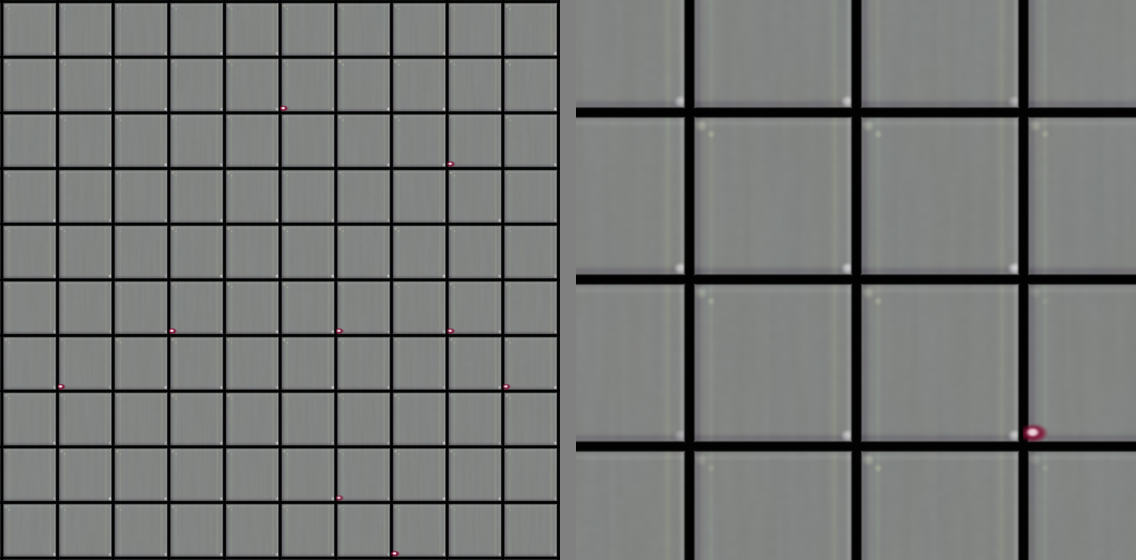
Left, the full canvas; right, a detail of the centre.
Write a Shadertoy shader that draws this pattern.

```glsl
// Ten by ten grid of grey tiles with black joints, faint streaks and a few crimson corner specks.

float hash(vec2 p) {
    vec3 q = fract(vec3(p.xyx) * 0.1031);
    q += dot(q, q.yzx + 33.33);
    return fract((q.x + q.y) * q.z);
}

// Smooth value noise
float noise(vec2 p) {
    vec2 i = floor(p), f = fract(p);
    f = f * f * (3.0 - 2.0 * f);
    return mix(mix(hash(i), hash(i + vec2(1, 0)), f.x),
               mix(hash(i + vec2(0, 1)), hash(i + vec2(1, 1)), f.x), f.y);
}

// Soft bump of a given width, peaking at zero
float bump(float d, float width) {
    return exp(-d * d / (width * width));
}

// Soft-edged ellipse
float spot(vec2 p, vec2 radius, float blur) {
    float d = (length(p / radius) - 1.0) * min(radius.x, radius.y);
    return 1.0 - smoothstep(-blur, blur, d);
}

void mainImage(out vec4 fragColor, in vec2 fragCoord) {
    vec2 uv = fragCoord / iResolution.xy;
    vec2 p = (uv - 0.0033) / 0.0994;
    vec2 cell = floor(p), f = fract(p);
    float pixel = 1.0 / (0.0994 * min(iResolution.x, iResolution.y));

    // Grey tile with slow tint drift and fine vertical streaks
    vec3 color = vec3(0.51, 0.52, 0.512);
    color += vec3(-0.008, 0.0, 0.01) * (noise(p * vec2(9.0, 2.0)) - 0.5);
    color += 0.014 * (noise(vec2(f.x * 26.0, cell.x + p.y * 1.5)) - 0.5);
    color += 0.008 * (noise(p * 24.0 + 40.0) - 0.5);

    // Pale bands by the left and right sides, dim purple rims
    color += vec3(0.03, 0.035, 0.01) * bump(f.x - 0.87, 0.018);
    color += vec3(0.02, 0.03, 0.015) * bump(f.x - 0.13, 0.015);
    color += 0.06 * bump(f.x - 0.955, 0.014);
    color += 0.03 * bump(f.y - 0.935, 0.015);
    color -= vec3(0.06, 0.075, 0.05) * (bump(f.x - 0.05, 0.022) + bump(f.y - 0.05, 0.022));

    // Pale flecks in the corners, stronger on some tiles
    float fleck = 0.35 + 0.65 * hash(cell + 7.0);
    color += 0.28 * fleck * spot(f - vec2(0.945, 0.065), vec2(0.025), 0.02);
    color += vec3(0.12, 0.13, 0.08) * fleck * spot(f - vec2(0.07, 0.92), vec2(0.025), 0.02);
    color += vec3(0.10, 0.11, 0.06) * fleck * spot(f - vec2(0.13, 0.87), vec2(0.016), 0.015);

    // Black joints
    vec2 toLine = min(f, 1.0 - f);
    float edge = min(toLine.x, toLine.y) - 0.03;
    float blur = max(pixel, 0.009);
    color = mix(vec3(0.008), color, smoothstep(-blur, blur, edge));

    // Rare crimson specks with white cores at lower left corners
    bool inside = all(greaterThanEqual(cell, vec2(0))) && all(lessThan(cell, vec2(10)));
    float chance = hash(cell + 23.0);
    if (inside && chance < 0.09) {
        float strength = mix(1.0, 0.6, chance / 0.09);
        vec2 q = f - vec2(0.06, 0.08);
        color = mix(color, vec3(0.5, 0.05, 0.2), strength * spot(q, vec2(0.07, 0.045), 0.02));
        color = mix(color, vec3(1.0, 0.93, 0.95), strength * spot(q - vec2(-0.005, 0.005), vec2(0.03, 0.022), 0.014));
    }

    fragColor = vec4(clamp(color, 0.0, 1.0), 1.0);
}
```
